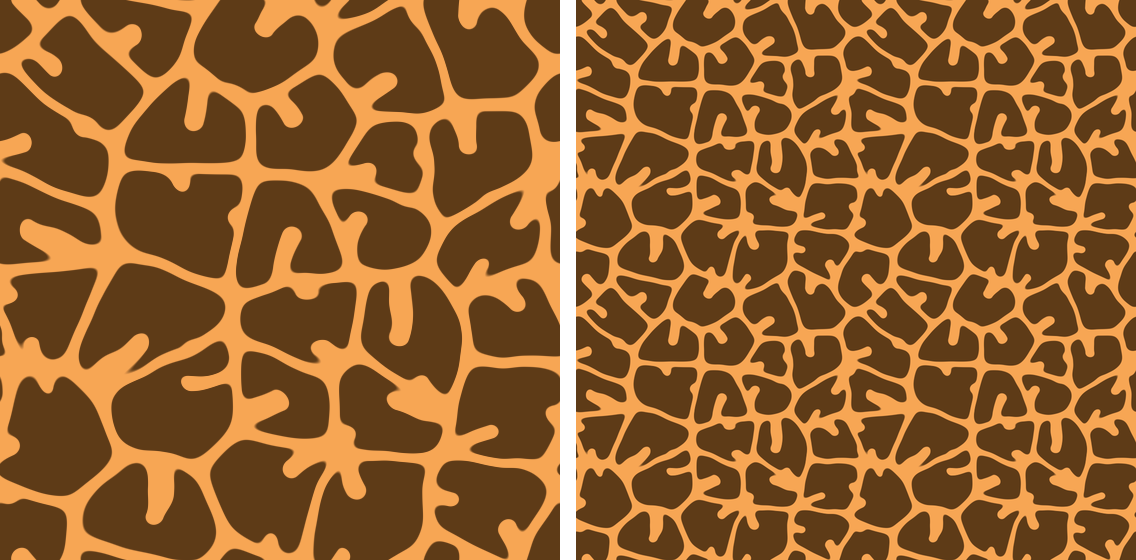
Left: one tile. Right: repeated 2 by 2.
Give the GLSL for this pattern, as a WebGL 1 fragment shader.

```glsl
precision highp float;
// Giraffe hide: dark rounded patches parted by a network of light bands.
// Patches are wrapped Voronoi cells with softened corners and wavy edges;
// each is cut by a deep and a shallow finger-shaped notch. Tiles seamlessly.

uniform vec2 u_resolution;

const vec3 PATCH_COLOR = vec3(0.37, 0.23, 0.09);
const vec3 BAND_COLOR = vec3(0.97, 0.65, 0.33);

// Lengths are fractions of the canvas.
const vec2 CELLS = vec2(5.0, 6.0);      // patches per tile
const float JITTER = 0.74;              // irregularity of the patch sites
const float BAND_HALF_WIDTH = 0.0092;
const float CORNER_SOFTNESS = 0.0105;
const float NOTCH_FILLET = 0.022;
const float NOTCH_REACH = 0.3;          // far end, beyond the patch border
const float WAVE_COARSE_FREQ = 8.0;     // whole numbers keep the tiling
const float WAVE_COARSE_SIZE = 0.026;
const float WAVE_FINE_FREQ = 17.0;
const float WAVE_FINE_SIZE = 0.009;
const float TAU = 6.2831853;

vec2 hash2(vec2 p) {
  vec2 k = vec2(dot(p, vec2(127.1, 311.7)), dot(p, vec2(269.5, 183.3)));
  return fract(sin(k) * 43758.5453);
}

vec2 wrapCell(vec2 cell, vec2 period) {
  return floor(mod(cell + 0.5, period));
}

// Two channels of periodic value noise, centred on zero.
vec2 wrappedNoise(vec2 uv, float freq, float seed) {
  vec2 p = uv * freq;
  vec2 i = floor(p);
  vec2 f = p - i;
  f = f * f * f * (f * (f * 6.0 - 15.0) + 10.0);
  vec2 n = vec2(freq);
  vec2 a = hash2(wrapCell(i, n) + seed);
  vec2 b = hash2(wrapCell(i + vec2(1.0, 0.0), n) + seed);
  vec2 c = hash2(wrapCell(i + vec2(0.0, 1.0), n) + seed);
  vec2 d = hash2(wrapCell(i + vec2(1.0, 1.0), n) + seed);
  return mix(mix(a, b, f.x), mix(c, d, f.x), f.y) - 0.5;
}

float smoothMin(float a, float b, float k) {
  float h = max(k - abs(a - b), 0.0) / k;
  return min(a, b) - h * h * k * 0.25;
}

// Vector from uv to the site of a cell.
vec2 toSite(vec2 cell, vec2 uv) {
  vec2 shift = JITTER * (hash2(wrapCell(cell, CELLS)) - 0.5);
  return (cell + 0.5 + shift) / CELLS - uv;
}

// Bent finger running outwards from its round tip; q is relative to the site.
float notchDistance(vec2 q, float angle, float tip, vec2 rnd, float size) {
  vec2 axis = vec2(cos(angle), sin(angle));
  float along = dot(q, axis) - tip;
  float across = dot(q, vec2(-axis.y, axis.x));
  across += (rnd.x - 0.5) * (0.025 + 8.0 * along * along);
  float radius = size * mix(1.0, mix(0.7, 1.5, rnd.y), smoothstep(0.0, 0.05, along));
  float beyond = along - clamp(along, 0.0, NOTCH_REACH);
  return length(vec2(beyond, across)) - radius;
}

// Signed distance, positive inside the patches.
float patchDistance(vec2 uv) {
  // Nearest site
  vec2 base = floor(uv * CELLS);
  vec2 home = base;
  vec2 nearest = vec2(9.0);
  for (int y = -1; y <= 1; y++) {
    for (int x = -1; x <= 1; x++) {
      vec2 cell = base + vec2(float(x), float(y));
      vec2 site = toSite(cell, uv);
      if (dot(site, site) < dot(nearest, nearest)) {
        nearest = site;
        home = cell;
      }
    }
  }
  // Soft minimum of the distances to all borders rounds the corners
  float sum = 0.0;
  for (int y = -2; y <= 2; y++) {
    for (int x = -2; x <= 2; x++) {
      if (x == 0 && y == 0) continue;
      vec2 site = toSite(home + vec2(float(x), float(y)), uv);
      float border = dot(0.5 * (nearest + site), normalize(site - nearest));
      sum += exp(-border / CORNER_SOFTNESS);
    }
  }
  float d = -CORNER_SOFTNESS * log(sum) - BAND_HALF_WIDTH;

  // One deep notch, one shallow notch on the far side
  vec2 id = wrapCell(home, CELLS);
  vec2 place = hash2(id + 31.7);
  float angle = TAU * place.x;
  float deep = notchDistance(-nearest, angle, mix(0.015, 0.055, place.y),
                             hash2(id + 57.3), 0.0175);
  vec2 turn = hash2(id + 83.9);
  float shallow = notchDistance(-nearest, angle + mix(1.8, 4.4, turn.x),
                                mix(0.065, 0.1, turn.y), hash2(id + 12.1), 0.013);
  d = smoothMin(d, deep, NOTCH_FILLET);
  return smoothMin(d, shallow, NOTCH_FILLET);
}

void main() {
  vec2 uv = gl_FragCoord.xy / u_resolution;
  float pixel = 1.0 / min(u_resolution.x, u_resolution.y);
  vec2 wave = WAVE_COARSE_SIZE * wrappedNoise(uv, WAVE_COARSE_FREQ, 3.1)
            + WAVE_FINE_SIZE * wrappedNoise(uv, WAVE_FINE_FREQ, 47.6);
  float inside = smoothstep(-0.75 * pixel, 0.75 * pixel, patchDistance(uv + wave));
  gl_FragColor = vec4(mix(BAND_COLOR, PATCH_COLOR, inside), 1.0);
}
```
